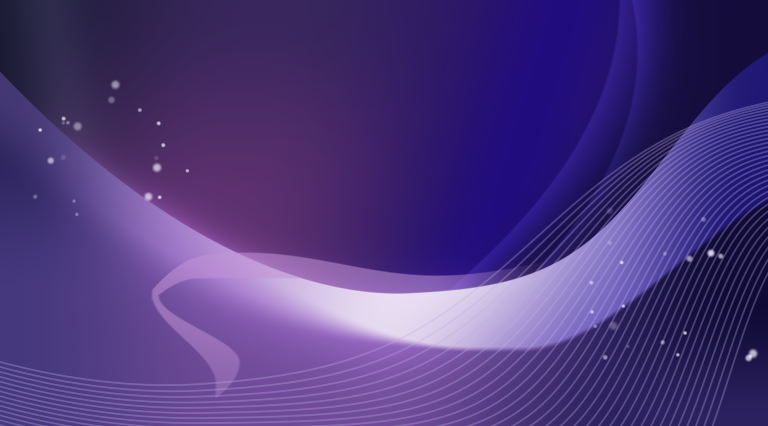
Reproduce this background procedurally as a WebGL 1 fragment shader.

```glsl
precision highp float;
// Violet backdrop with a glowing swoosh, a curled veil, fine contour lines and drifting light dots.
uniform vec2 u_resolution;

float hash(float n) {
  return fract(sin(n * 12.9898) * 43758.547);
}

float logistic(float x) {
  return 1.0 / (1.0 + exp(-x));
}

// Antialiased step: 1 where d is positive.
float inside(float d) {
  float px = 1.0 / u_resolution.y;
  return smoothstep(-px, px, d);
}

float swooshTop(float x) {
  return 0.306 + 1.757 * pow(max(0.53 - x, 0.0), 1.9) + 0.66 * logistic(14.0 * (x - 0.868));
}

float swooshBottom(float x) {
  return 0.18 + 1.21 * pow(max(0.62 - x, 0.0), 1.81) + 0.39 * smoothstep(0.68, 1.08, x);
}

vec3 upperBackdrop(vec2 uv) {
  float x = uv.x;
  float depth = 1.0 - uv.y;
  vec3 plum = mix(vec3(0.22, 0.15, 0.36), vec3(0.36, 0.19, 0.43), smoothstep(0.0, 0.5, depth));
  vec3 col = mix(vec3(0.10, 0.10, 0.20), plum, smoothstep(-0.02, 0.33, x + 0.12 * depth));
  col = mix(col, vec3(0.17, 0.09, 0.40), smoothstep(0.36, 0.68, x + 0.1 * depth));

  // Slanted blue beam, then shadow toward the right corner
  float beam = (x - 0.74 + 0.17 * depth) / 0.095;
  col = mix(col, vec3(0.12, 0.04, 0.51), 0.85 * exp(-beam * beam));
  float firstArc = x - 0.807 + 0.48 * depth * depth;
  float secondArc = x - 0.823 - 0.12 * depth + 0.5 * depth * depth;
  vec3 shade = mix(vec3(0.11, 0.06, 0.40), vec3(0.06, 0.04, 0.20), smoothstep(0.0, 0.10, firstArc));
  col = mix(col, shade, 0.85 * smoothstep(-0.05, 0.06, firstArc));
  col += vec3(0.07, 0.06, 0.13) * inside(firstArc) * exp(-max(firstArc, 0.0) * 35.0);
  col += vec3(0.06, 0.05, 0.14) * inside(secondArc) * exp(-max(secondArc, 0.0) * 30.0);

  // Pale haze in the left corner
  float haze = (x - 0.06 - 0.1 * depth) / 0.045;
  return col + vec3(0.06, 0.06, 0.07) * exp(-haze * haze);
}

vec3 lowerBackdrop(vec2 uv) {
  float x = uv.x;
  vec3 col = mix(vec3(0.27, 0.22, 0.49), vec3(0.42, 0.28, 0.58), smoothstep(0.0, 0.32, x));
  col = mix(col, vec3(0.17, 0.13, 0.37), smoothstep(0.48, 0.82, x));
  col = mix(col, vec3(0.06, 0.04, 0.21), smoothstep(0.75, 0.95, x) * smoothstep(0.0, 0.3, uv.y));
  return mix(col, vec3(0.17, 0.14, 0.36), smoothstep(0.3, 0.7, uv.y) * (1.0 - smoothstep(0.0, 0.25, x)));
}

vec3 addSwoosh(vec3 col, vec2 uv) {
  float x = uv.x;
  float top = swooshTop(x);
  float bottom = swooshBottom(x);
  float across = clamp((top - uv.y) / (top - bottom), 0.0, 1.0);
  float soft = mix(0.10, 0.008, smoothstep(0.2, 0.58, x));
  float body = inside(top - uv.y) * smoothstep(-soft, soft, uv.y - bottom);
  vec3 tint = mix(vec3(0.44, 0.36, 0.62), vec3(0.66, 0.50, 0.80), smoothstep(0.05, 0.3, x));
  tint = mix(tint, vec3(0.40, 0.33, 0.74), smoothstep(0.5, 0.78, x));
  tint = mix(tint, vec3(0.10, 0.07, 0.45), smoothstep(0.78, 0.97, x));
  float spread = (x - 0.53) / (x < 0.53 ? 0.21 : 0.25);
  float white = exp(-spread * spread) * (1.0 - 0.65 * across * smoothstep(0.45, 0.75, x));
  tint = mix(tint, vec3(0.93, 0.90, 0.96), white);

  // Violet light spilling past both borders
  float spill = smoothstep(0.02, 0.25, x) * (1.0 - smoothstep(0.45, 0.85, x));
  col += vec3(0.20, 0.15, 0.21) * spill * exp(-max(bottom - uv.y, 0.0) * 11.0) * inside(top - uv.y);
  col += vec3(0.17, 0.11, 0.19) * spill * exp(-max(uv.y - top, 0.0) * 28.0) * inside(uv.y - top);
  return mix(col, tint, body * mix(0.35, 0.95, smoothstep(0.0, 0.4, x)));
}

// Coverage of the translucent veil: an arched sheet and its curling tail.
float veil(vec2 uv) {
  float x = uv.x;
  float y = uv.y;
  float crest = 0.38 + 0.027 * cos(12.57 * (x - 0.32)) - 12.0 * pow(max(0.27 - x, 0.0), 2.0);
  float belly = min(0.347 - 14.0 * pow(max(0.26 - x, 0.0), 2.0), swooshTop(x));
  float sheet = inside(crest - y) * inside(y - belly) * inside(x - 0.198);
  sheet *= 1.0 - smoothstep(0.55, 0.74, x);
  float left = mix(0.281, 0.198, smoothstep(0.10, 0.31, y));
  float right = mix(0.312, 0.207, smoothstep(0.15, 0.305, y)) - 4.4 * pow(max(0.15 - y, 0.0), 2.0);
  float tail = inside(x - left) * inside(right - x) * inside(y - 0.06) * inside(0.305 - y);
  return max(sheet, tail * mix(0.65, 1.0, smoothstep(0.06, 0.3, y)));
}

float contourLines(vec2 uv, float aspect) {
  float sum = 0.0;
  for (int i = 0; i < 32; i++) {
    float t = float(i) / 31.0;
    float steep = 9.0 + 20.0 * t;
    float rise = logistic(steep * (uv.x - 0.70 - 0.25 * t));
    float height = 0.72 + 0.05 * t;
    float y = 0.085 - 0.35 * t + height * rise + 0.95 * pow(max(0.26 - uv.x, 0.0), 2.0);
    float slope = height * steep * rise * (1.0 - rise) / aspect;
    float d = abs(uv.y - y) / sqrt(1.0 + slope * slope);
    sum += 1.0 - smoothstep(0.0006, 0.0012 + 1.0 / u_resolution.y, d);
  }
  return min(sum, 1.0);
}

// Two scattered clusters of round lights, some crisp and some blurred.
float lightDots(vec2 uv, float aspect) {
  float sum = 0.0;
  for (int i = 0; i < 40; i++) {
    float n = float(i) + 1.0;
    vec2 seed = vec2(hash(n), hash(n + 71.3));
    vec2 center = i < 20 ? vec2(0.03, 0.47) + seed * vec2(0.22, 0.38)
                         : vec2(0.77, 0.13) + seed * vec2(0.22, 0.38);
    float size = mix(0.005, 0.013, pow(hash(n + 33.7), 2.0));
    float d = length((uv - center) * vec2(aspect, 1.0)) / size;
    sum += mix(0.12, 0.85, hash(n + 9.1)) * (1.0 - smoothstep(0.3, 1.15, d));
  }
  return min(sum, 1.0);
}

void main() {
  vec2 uv = gl_FragCoord.xy / u_resolution;
  float aspect = u_resolution.x / u_resolution.y;
  vec3 col = mix(upperBackdrop(uv), lowerBackdrop(uv), inside(swooshTop(uv.x) - uv.y));
  col = addSwoosh(col, uv);
  col = mix(col, vec3(0.76, 0.58, 0.84), 0.55 * veil(uv));
  col = mix(col, vec3(0.74, 0.68, 0.90), 0.32 * contourLines(uv, aspect));
  col = mix(col, vec3(0.95, 0.93, 1.0), lightDots(uv, aspect));
  gl_FragColor = vec4(col, 1.0);
}
```
